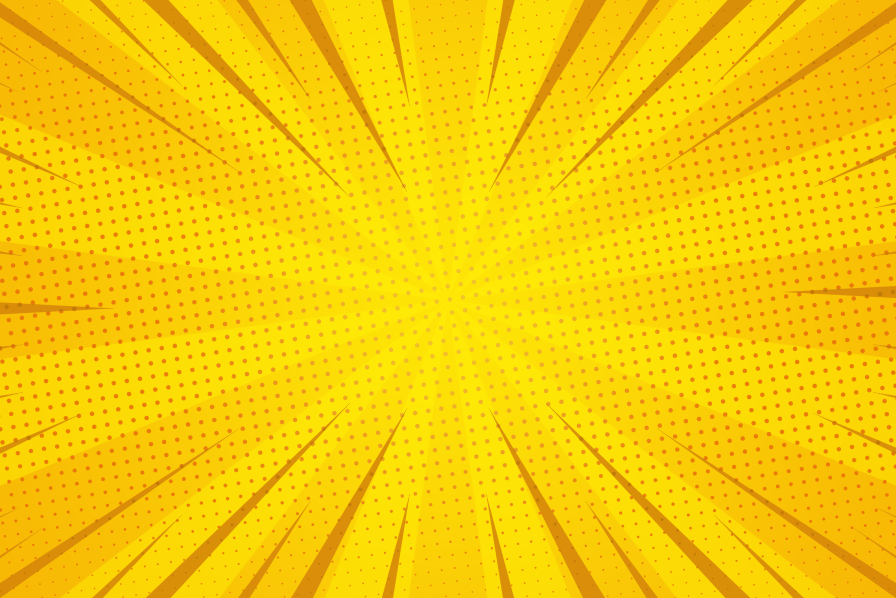
This background is drawn by a WebGL 2 fragment shader. Its source:

```glsl
#version 300 es
precision highp float;
// Comic sunburst: alternating yellow rays around the centre, brown speed
// spikes pointing inward from the border, and a tilted halftone dot grid.
// Spikes are mirrored into four quadrants; lengths are in canvas heights.

#define RAY_COUNT 12.0
#define CENTRE_HEIGHT 0.498
#define TAPER_NARROW 0.021
#define TAPER_WIDE 0.053
#define SPIKE_OPACITY 0.92
#define DOT_RADIUS 0.0037
#define DOT_STEP vec2(0.0219, 0.0037)
#define DOT_ORIGIN vec2(0.211, 0.104)

uniform vec2 u_resolution;
out vec4 fragColor;

const float TAU = 6.2831853;
const vec3 CORE = vec3(0.995, 0.92, 0.025);
const vec3 LIGHT_RIM = vec3(0.985, 0.825, 0.015);
const vec3 DARK_RIM = vec3(0.97, 0.72, 0.02);
const vec3 SPIKE_BROWN = vec3(0.845, 0.535, 0.035);
const vec3 DOT_PALE = vec3(0.93, 0.69, 0.24);
const vec3 DOT_ORANGE = vec3(0.91, 0.45, 0.04);

// Tip (xy) and border end (zw) of each spike, in one quadrant.
const int SPIKE_COUNT = 11;
const vec4 SPIKES[SPIKE_COUNT] = vec4[](
  vec4(0.350, 0.215, 0.750, 0.486), vec4(0.445, 0.359, 0.590, 0.502),
  vec4(0.164, 0.172, 0.488, 0.502), vec4(0.230, 0.336, 0.344, 0.502),
  vec4(0.068, 0.180, 0.246, 0.502), vec4(0.064, 0.324, 0.102, 0.502),
  vec4(0.611, 0.189, 0.750, 0.252), vec4(0.678, 0.381, 0.750, 0.430),
  vec4(0.719, 0.348, 0.750, 0.363), vec4(0.711, 0.154, 0.750, 0.162),
  vec4(0.711, 0.074, 0.750, 0.080));

// Coverage of a wedge that widens from its tip toward the border.
// Diagonal wedges are slim, upright and level ones are broad.
float spike(vec2 p, vec4 ends, float pixel) {
  vec2 axis = normalize(ends.zw - ends.xy);
  vec2 rel = p - ends.xy;
  float along = dot(rel, axis);
  float across = abs(rel.x * axis.y - rel.y * axis.x);
  float upright = min(abs(axis.y - 0.55) / 0.45, 1.0);
  float edge = across - mix(TAPER_NARROW, TAPER_WIDE, upright) * along;
  return smoothstep(0.7 * pixel, -0.7 * pixel, edge) * step(0.0, along);
}

// Soft mask of the darker rays, one of them centred on the x axis.
float darkRays(vec2 q, float radius, float pixel) {
  float turn = atan(q.y, q.x) / TAU * RAY_COUNT;
  float fromAxis = abs(fract(turn + 0.5) - 0.5);
  float edge = (0.25 - fromAxis) * TAU / RAY_COUNT * radius;
  return smoothstep(-pixel, pixel, edge);
}

// Halftone dots that shrink toward the top and bottom.
float halftone(vec2 q, float pixel) {
  mat2 grid = mat2(DOT_STEP, vec2(-DOT_STEP.y, DOT_STEP.x));
  vec2 cell = fract(inverse(grid) * (q - DOT_ORIGIN) + 0.5) - 0.5;
  float size = DOT_RADIUS * mix(0.3, 1.0, smoothstep(0.52, 0.22, abs(q.y)));
  return smoothstep(0.7 * pixel, -0.7 * pixel, length(grid * cell) - size);
}

void main() {
  float pixel = 1.0 / u_resolution.y;
  vec2 q = (gl_FragCoord.xy - 0.5 * u_resolution) * pixel;
  q.y += 0.5 - CENTRE_HEIGHT;
  float radius = length(q);

  // Rays, deepening from the core to the rim
  float spread = smoothstep(-0.05, 0.97, radius);
  vec3 light = mix(CORE, LIGHT_RIM, spread);
  vec3 dark = mix(CORE - vec3(0.0, 0.02, 0.0), DARK_RIM, spread);
  vec3 color = mix(light, dark, darkRays(q, radius, pixel));

  // Speed spikes: mirrored set, plus one pair with rotational symmetry
  float side = q.x < 0.0 ? -1.0 : 1.0;
  float ink = spike(q * side, vec4(0.559, 0.0137, 0.750, 0.0137), pixel);
  for (int i = 0; i < SPIKE_COUNT; i++)
    ink = max(ink, spike(abs(q), SPIKES[i], pixel));
  color = mix(color, SPIKE_BROWN, ink * SPIKE_OPACITY);

  // Halftone, pale at the core and orange outside
  vec3 dotColor = mix(DOT_PALE, DOT_ORANGE, smoothstep(0.0, 0.55, radius));
  dotColor = mix(dotColor, SPIKE_BROWN * 0.88, ink);
  float dotOpacity = mix(0.65, 0.9, smoothstep(0.0, 0.4, radius));
  color = mix(color, dotColor, halftone(q, pixel) * dotOpacity);

  fragColor = vec4(color, 1.0);
}
```
